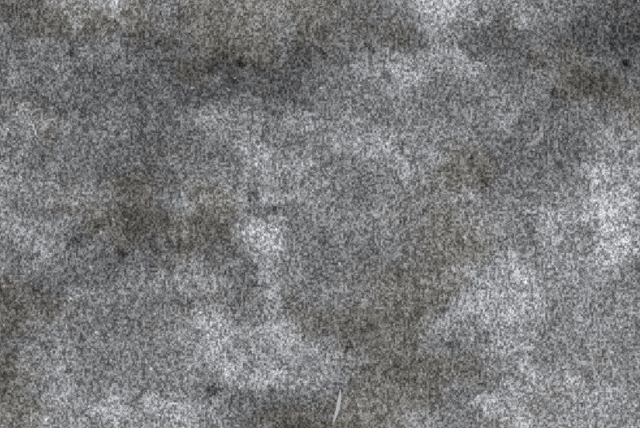
Write a WebGL 2 fragment shader that draws this texture.

```glsl
#version 300 es
precision highp float;

#define BASE_TONE 0.452
#define PATCH_SCALE 4.2
#define PATCH_CONTRAST 0.235
#define CRUST_GAIN 0.10
#define STREAK_CONTRAST 0.07
#define GRAIN_SCALE 190.0
#define GRAIN_CONTRAST 0.29
#define PIT_DEPTH 0.11
#define FLECK_GAIN 0.17
#define STAIN_STRENGTH 0.8

uniform vec2 u_resolution;
out vec4 fragColor;

float hash(vec2 p) {
    vec3 q = fract(vec3(p.xyx) * 0.1031);
    q += dot(q, q.yzx + 33.33);
    return fract((q.x + q.y) * q.z);
}

// Value noise centred on zero
float noise(vec2 p) {
    vec2 cell = floor(p);
    vec2 f = fract(p);
    f = f * f * (3.0 - 2.0 * f);
    float low = mix(hash(cell), hash(cell + vec2(1, 0)), f.x);
    float high = mix(hash(cell + vec2(0, 1)), hash(cell + vec2(1, 1)), f.x);
    return mix(low, high, f.y) - 0.5;
}

float fbm(vec2 p) {
    const mat2 turn = mat2(0.8, 0.6, -0.6, 0.8);
    float sum = 0.0;
    float amplitude = 1.0;
    for (int i = 0; i < 6; i++) {
        sum += amplitude * noise(p);
        p = turn * p * 2.03 + 17.3;
        amplitude *= 0.62;
    }
    return sum;
}

// Soft round marks, at most one per grid cell
float scatter(vec2 p, float chance, float radius, float seed) {
    vec2 home = floor(p);
    float mask = 0.0;
    for (int y = -1; y <= 1; y++) {
        for (int x = -1; x <= 1; x++) {
            vec2 cell = home + vec2(x, y);
            vec2 key = cell + seed;
            vec2 centre = cell + vec2(hash(key + 3.7), hash(key + 9.2));
            float size = radius * mix(0.45, 1.0, hash(key + 21.4));
            float mark = 1.0 - smoothstep(size * 0.5, size * 1.3, length(p - centre));
            mask = max(mask, mark * step(hash(key), chance));
        }
    }
    return mask;
}

// Thin curved sliver, tapered towards both ends
float sliver(vec2 p, vec2 centre, float halfLength, float width) {
    vec2 d = p - centre;
    float t = d.y / halfLength;
    float bend = 0.22 * d.y - 0.004 * t * t;
    float taper = width * max(1.0 - t * t, 0.0);
    float edge = 1.0 / u_resolution.y;
    return (1.0 - smoothstep(taper - edge, taper + edge, abs(d.x - bend))) * step(abs(t), 1.0);
}

void main() {
    vec2 p = gl_FragCoord.xy / u_resolution.y;

    // Weathered patches, a little wider than tall
    vec2 q = p * vec2(0.8, 1.1) * PATCH_SCALE + 31.0;
    vec2 warp = vec2(noise(q * 1.7 + 5.1), noise(q * 1.7 + 40.6));
    float patches = fbm(q + 0.6 * warp);
    float tone = BASE_TONE + PATCH_CONTRAST * patches;

    // Pale mineral crust with ragged borders
    float crust = smoothstep(0.12, 0.5, fbm(q * 1.6 + 73.0) + 0.35 * patches);
    tone += CRUST_GAIN * crust;

    // Vertical streaks and fine grain
    tone += STREAK_CONTRAST * noise(p * vec2(110.0, 32.0) + 11.0);
    float grain = noise(p * GRAIN_SCALE * vec2(1.08, 0.92) + 7.0);
    grain += 0.6 * noise(p * GRAIN_SCALE * 1.73 + 113.0);
    tone += GRAIN_CONTRAST * grain * (0.95 + 0.35 * patches + 0.2 * crust);

    // Dark pits and small bright flecks
    vec2 ragged = p + 0.012 * vec2(noise(p * 60.0), noise(p * 60.0 + 50.0));
    tone -= PIT_DEPTH * scatter(ragged * 8.0, 0.28, 0.13, 60.0);
    tone -= 0.6 * PIT_DEPTH * scatter(ragged * 24.0, 0.12, 0.2, 140.0);
    tone += FLECK_GAIN * scatter(ragged * 36.0, 0.08, 0.16, 220.0);
    tone = mix(tone, 0.76, 0.85 * sliver(p, vec2(0.79, 0.05), 0.042, 0.0045));

    // Cool light areas, brownish stains in the dark ones
    vec3 cool = vec3(0.992, 1.0, 1.018);
    vec3 warm = vec3(1.035, 1.0, 0.94);
    float stain = smoothstep(-0.05, 0.45, fbm(q * 0.9 + 151.0) - 0.5 * patches);
    stain *= 1.0 - smoothstep(0.4, 0.65, tone);
    vec3 colour = tone * mix(cool, warm, STAIN_STRENGTH * stain);
    fragColor = vec4(clamp(colour, 0.0, 1.0), 1.0);
}
```
